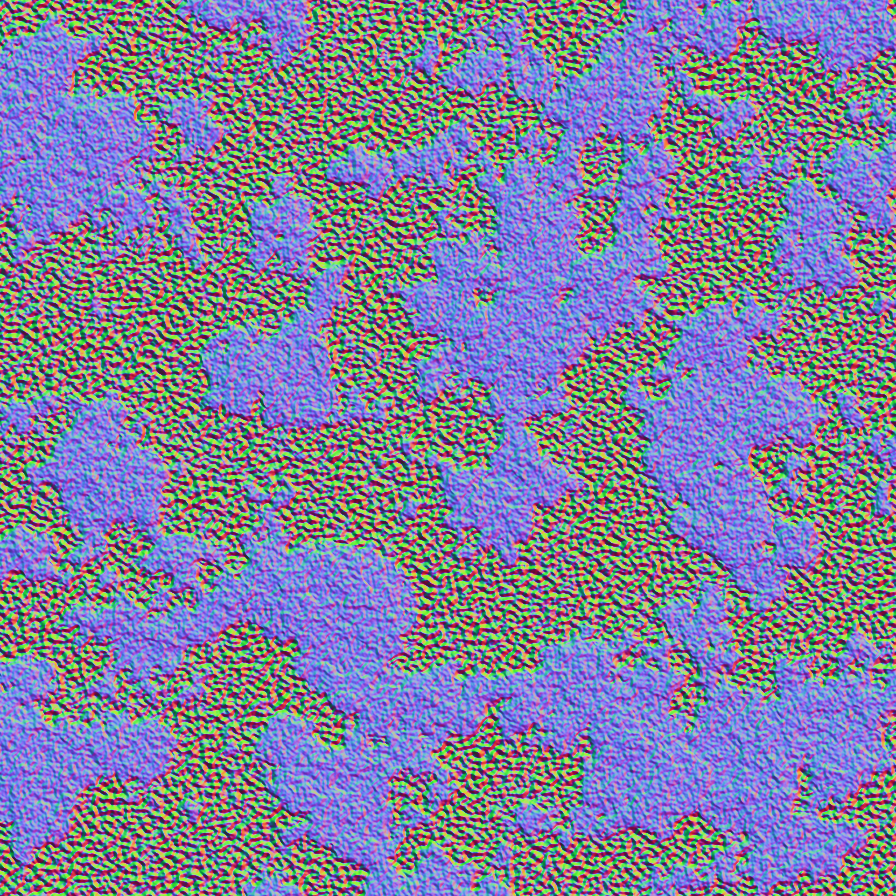
Reproduce this texture map procedurally as a Shadertoy shader.

```glsl
// Tangent-space normal map of flaking paint over coarse plaster.
// A height field is built from gradient noise: raised, scaly paint and
// recessed, granular bare patches. Its slopes are encoded as colour.

const float PATCH_FREQ = 4.6;            // bare patches across the canvas
const float LEDGE_FREQ = 13.0;           // flake layers across the canvas
const vec2 GRAIN_FREQ = vec2(128.0, 152.0);
const vec2 FIBRE_FREQ = vec2(220.0, 80.0);
const float BARE_BIAS = 0.016;           // widens the bare patches
const float SLOPE_STEP = 0.001;          // half-width of the slope sample
const mat2 TURN = mat2(0.8, 0.6, -0.6, 0.8);

// Random unit vector for a lattice point
vec2 randomDirection(vec2 cell) {
    vec3 q = fract(cell.xyx * vec3(0.1031, 0.1030, 0.0973));
    q += dot(q, q.yzx + 33.33);
    float angle = 6.28319 * fract((q.x + q.y) * q.z);
    return vec2(cos(angle), sin(angle));
}

// Gradient noise with quintic blending
float gradientNoise(vec2 p) {
    vec2 cell = floor(p);
    vec2 f = p - cell;
    vec2 u = f * f * f * (f * (f * 6.0 - 15.0) + 10.0);
    vec2 e = vec2(1.0, 0.0);
    float a = dot(randomDirection(cell), f);
    float b = dot(randomDirection(cell + e.xy), f - e.xy);
    float c = dot(randomDirection(cell + e.yx), f - e.yx);
    float d = dot(randomDirection(cell + e.xx), f - e.xx);
    return mix(mix(a, b, u.x), mix(c, d, u.x), u.y);
}

// Sum of octaves, each turned to hide the lattice
float fractalNoise(vec2 p, int octaves, float gain) {
    float sum = 0.0;
    float amplitude = 0.5;
    for (int i = 0; i < octaves; i++) {
        sum += amplitude * gradientNoise(p);
        p = 2.0 * TURN * p + 17.3;
        amplitude *= gain;
    }
    return sum;
}

// Two crossed noises, free of visible rows
float crossedNoise(vec2 p) {
    return gradientNoise(p) + 0.75 * gradientNoise(TURN * p * 1.2 + 29.0);
}

// Staircase with soft risers
float terrace(float x) {
    return floor(x) + smoothstep(0.35, 0.65, fract(x));
}

// Coarse lumps of the bare plaster
float grainHeight(vec2 uv) {
    float grit = gradientNoise(uv * GRAIN_FREQ * 1.9 + 83.0);
    return 0.0155 * crossedNoise(uv * GRAIN_FREQ + 31.0) + 0.003 * grit;
}

// Flake ledges, fine tooth and upright fibres of the paint
float paintHeight(vec2 uv) {
    float ledges = terrace(4.0 * fractalNoise(uv * LEDGE_FREQ + 57.0, 4, 0.6));
    float tooth = crossedNoise(uv * 205.0 + 11.0);
    float lumps = gradientNoise(TURN * uv * 95.0 + 71.0);
    float fibres = gradientNoise(uv * FIBRE_FREQ + 43.0);
    return 0.0022 * ledges + 0.0021 * tooth + 0.0022 * lumps + 0.0016 * fibres;
}

// Paint layer standing above the plaster, with a ragged rim
float surfaceHeight(vec2 uv) {
    float field = fractalNoise(uv * PATCH_FREQ + 5.7, 6, 0.64) - BARE_BIAS;
    float paint = smoothstep(-0.035, 0.03, field);
    float rim = smoothstep(0.0, 0.15, field);
    float relief = mix(grainHeight(uv), paintHeight(uv), paint);
    return relief + 0.006 * paint + 0.002 * rim;
}

// Unit normal from central differences
vec3 surfaceNormal(vec2 uv, float h) {
    vec2 e = vec2(h, 0.0);
    float dx = surfaceHeight(uv + e.xy) - surfaceHeight(uv - e.xy);
    float dy = surfaceHeight(uv + e.yx) - surfaceHeight(uv - e.yx);
    return normalize(vec3(-dx, -dy, 2.0 * h));
}

// Signed x and y are centred on grey; z fills blue directly
vec3 encodeNormal(vec3 n) {
    return vec3(0.5 + 0.48 * n.xy, 0.96 * n.z);
}

void mainImage(out vec4 fragColor, in vec2 fragCoord) {
    vec2 uv = fragCoord / iResolution.y;
    fragColor = vec4(encodeNormal(surfaceNormal(uv, SLOPE_STEP)), 1.0);
}
```
